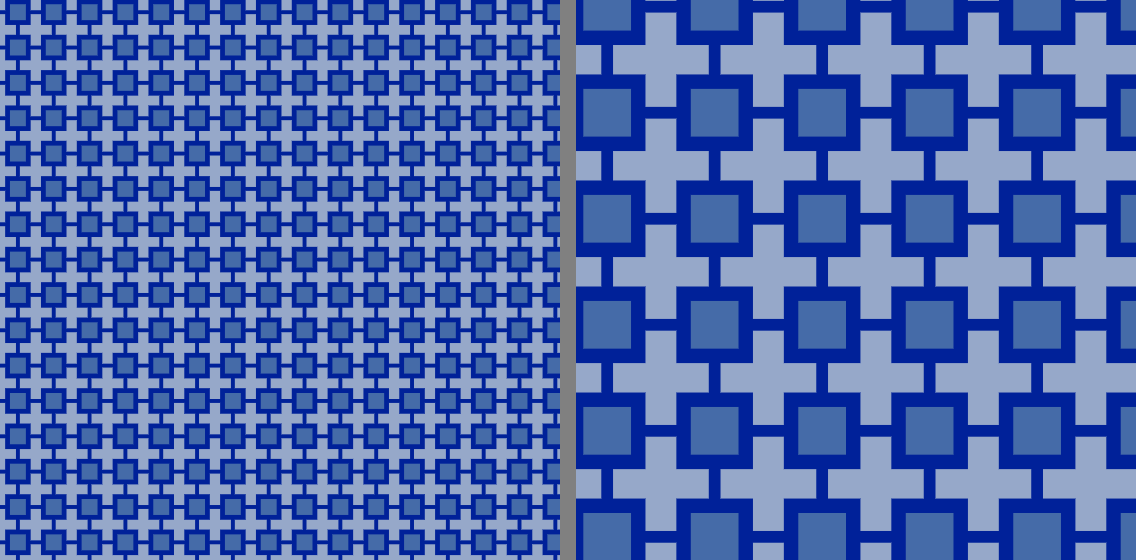
Left: the whole. Right: its middle third, enlarged.
Reproduce this pattern procedurally as a three.js fragment shader.

```glsl
// Grid of framed blue squares joined by thin links on a pale blue ground.
varying vec2 vUv;

// Coverage of the inside of a shape, from its signed distance
float coverage(float dist, float pixel) {
  return clamp(0.5 - dist / pixel, 0.0, 1.0);
}

// Signed distance to the edge of a centred square
float squareDistance(vec2 p, float halfSize) {
  vec2 d = abs(p) - halfSize;
  return max(d.x, d.y);
}

void main() {
  float pixel = max(fwidth(vUv.x), fwidth(vUv.y));

  // Cell-centred position, in canvas units
  vec2 repeats = vec2(15.63, 15.845);
  vec2 p = (fract(vUv * repeats) - 0.5) / repeats;

  vec3 ground = vec3(0.59, 0.66, 0.79);
  vec3 navy = vec3(0.0, 0.13, 0.60);
  vec3 fill = vec3(0.27, 0.42, 0.66);

  // Links run through the centres of the squares, across and up
  float links = min(abs(p.x), abs(p.y)) - 0.0035;
  float frame = squareDistance(p, 0.0228);
  float core = squareDistance(p, 0.0142);

  vec3 color = mix(ground, navy, coverage(min(links, frame), pixel));
  color = mix(color, fill, coverage(core, pixel));
  gl_FragColor = vec4(color, 1.0);
}
```
